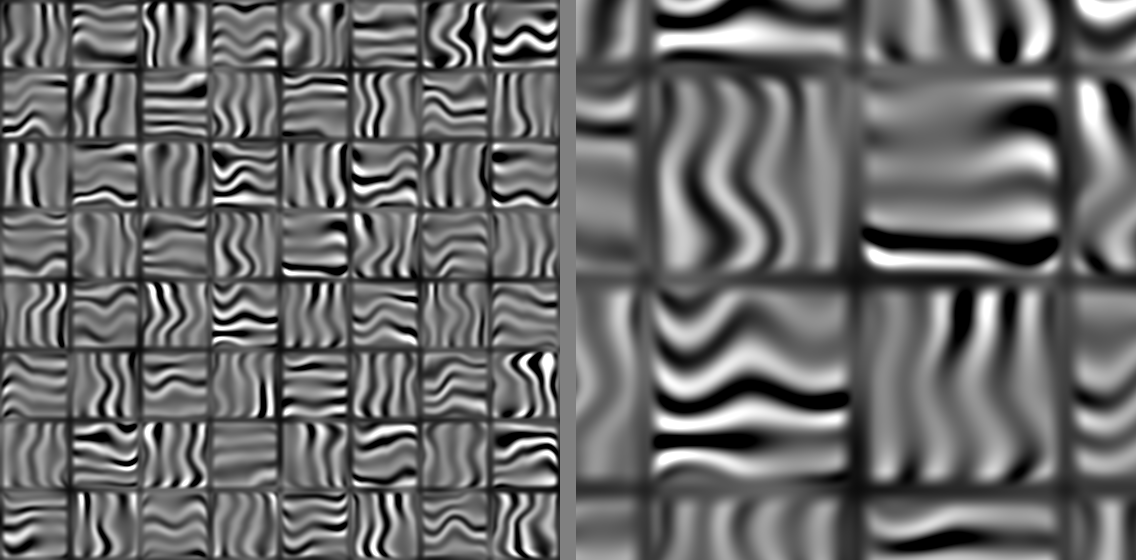
Left: the whole. Right: its middle third, enlarged.
Write a three.js fragment shader that draws this texture.

```glsl
varying vec2 vUv;

const float CELLS = 8.0;            // weave blocks across and down
const float STRANDS = 4.0;          // strands per block
const float BEND = 1.3;             // sideways wander, in strand widths
const float BASE_GREY = 0.47;
const float MIN_RELIEF = 0.06;
const float MAX_RELIEF = 0.62;
const float END_BOOST = 0.45;       // extra relief where strands dive under
const float FIBRE_GRAIN = 0.12;
const float GROOVE_DARK = 0.04;
const float GROOVE_LIGHT = 0.46;
const float GROOVE_WIDTH = 0.10;    // in block widths
const float TAU = 6.283185;

float hash(vec2 p) {
  vec3 q = fract(p.xyx * 0.1031);
  q += dot(q, q.yzx + 33.33);
  return fract((q.x + q.y) * q.z);
}

float noise(vec2 p) {
  vec2 i = floor(p);
  vec2 f = fract(p);
  f = f * f * (3.0 - 2.0 * f);
  float low = mix(hash(i), hash(i + vec2(1.0, 0.0)), f.x);
  float high = mix(hash(i + vec2(0.0, 1.0)), hash(i + vec2(1.0, 1.0)), f.x);
  return mix(low, high, f.y);
}

// Grey of one block; p.x runs along the strands, p.y across them
float strandGrey(vec2 p, vec2 cell) {
  vec2 seed = cell * 17.0 + 41.0;

  // Strands wander sideways along their length
  float wander = noise(p * vec2(3.2, 1.8) + seed) - 0.5;
  float strand = (p.y + 0.5) * STRANDS + BEND * wander;
  float ridge = -cos(TAU * strand);

  // Relief differs by block, by strand and along each strand
  float blockRelief = mix(0.55, 1.4, hash(cell + 7.0));
  float patchy = noise(vec2(p.x * 2.2, strand * 0.9) + seed + 5.3);
  float relief = MIN_RELIEF + MAX_RELIEF * patchy * patchy * blockRelief;
  relief *= 1.0 + END_BOOST * smoothstep(0.2, 0.42, abs(p.x));

  float grain = noise(vec2(p.x * 3.0, strand * 2.0) + seed + 9.7) - 0.5;
  return BASE_GREY + relief * ridge + FIBRE_GRAIN * grain;
}

void main() {
  vec2 grid = vUv * CELLS;
  vec2 cell = floor(grid);
  vec2 local = fract(grid) - 0.5;

  // Alternate horizontal and vertical blocks
  bool horizontal = mod(cell.x + cell.y, 2.0) < 0.5;
  vec2 p = horizontal ? local : local.yx;
  float grey = strandGrey(p, cell);

  // Uneven shadow between blocks, deepest at the corners
  vec2 edge = smoothstep(0.5 - GROOVE_WIDTH, 0.5, abs(local));
  float groove = mix(GROOVE_DARK, GROOVE_LIGHT, noise(grid * 2.3 + 3.7));
  groove *= 1.0 - 0.45 * edge.x * edge.y;
  float cover = (1.0 - edge.x) * (1.0 - edge.y);
  grey = mix(groove, grey, cover);

  gl_FragColor = vec4(vec3(clamp(grey, 0.0, 1.0)), 1.0);
}
```
